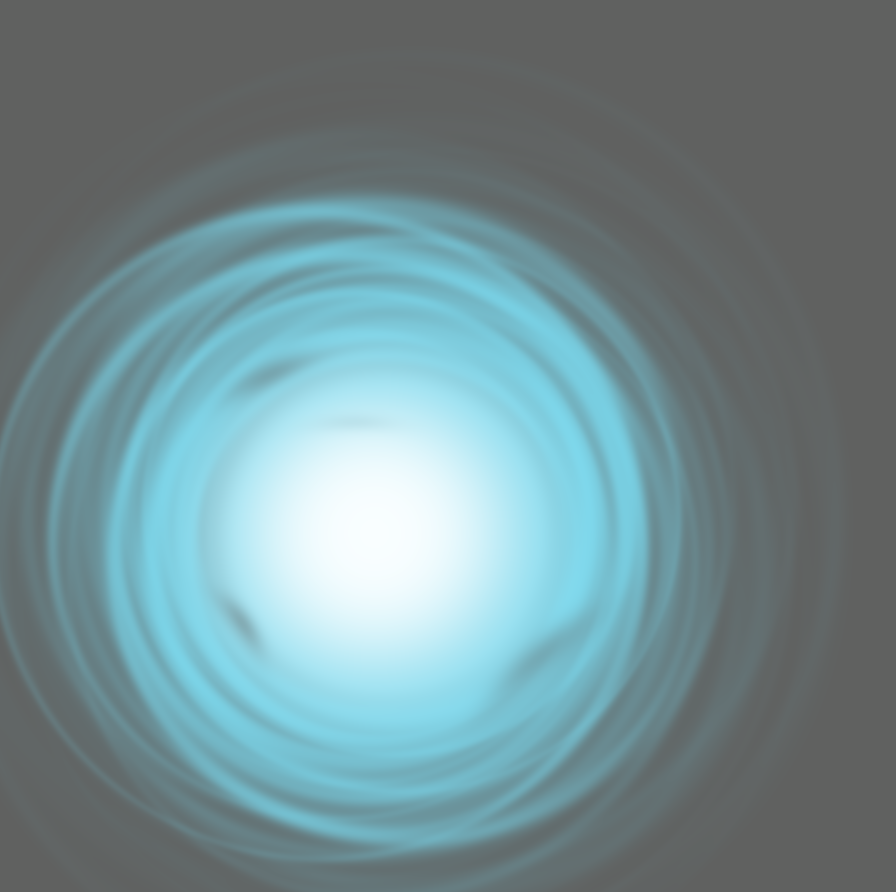
Give the GLSL for this background, as a Shadertoy shader.

```glsl
// A white-hot glow wrapped in thin cyan orbits on a grey field.
// Slightly displaced ellipses are screened over a soft halo, then the
// summed light is coloured from grey through cyan to white.

const vec2 CENTER = vec2(0.428, 0.402);
const vec3 GREY = vec3(0.376, 0.380, 0.376);
const vec3 CYAN = vec3(0.48, 0.86, 0.945);
const vec3 WHITE = vec3(0.975, 0.995, 1.0);
const int ORBITS = 38;
const float GOLDEN_ANGLE = 2.39996;

float hash(float n) {
    return fract(sin(n * 127.1 + 3.7) * 4375.85);
}

vec2 direction(float angle) {
    return vec2(cos(angle), sin(angle));
}

// Rotate a point into the frame whose x axis has the given angle.
vec2 toFrame(vec2 p, float angle) {
    vec2 axis = direction(angle);
    return vec2(dot(p, axis), dot(p, vec2(-axis.y, axis.x)));
}

float screenBlend(float a, float b) {
    return 1.0 - (1.0 - a) * (1.0 - b);
}

// Elliptic line with a faint inner veil; it thins and fades along its arc.
float orbit(vec2 p, float radius, float stretch, float angle, float width) {
    vec2 q = toFrame(p, angle);
    q *= vec2(1.0 + stretch, 1.0 - stretch);
    float len = max(length(q), 1e-4);
    float d = len - radius;
    float arc = 0.5 + 0.5 * q.x / len;
    float w = width * mix(0.65, 1.5, arc);
    float line = exp(-d * d / (w * w));
    float veil = 0.28 * exp(-abs(d) / 0.025) * smoothstep(w, -w, d);
    return (line + veil) * mix(0.25, 1.0, arc);
}

// Soft elongated spot, used for the dark slits around the core.
float slit(vec2 p, vec2 center, float angle, vec2 size) {
    vec2 q = toFrame(p - center, angle) / size;
    q.y += 0.25 * q.x * q.x;
    return exp(-dot(q, q));
}

// Scattered orbits, dimmer and more displaced as they grow.
float orbitSwarm(vec2 p) {
    float light = 0.0;
    for (int i = 0; i < ORBITS; i++) {
        float n = float(i);
        float t = (n + 0.5) / float(ORBITS);
        float radius = mix(0.205, 0.49, pow(t, 1.2));
        float turn = n * GOLDEN_ANGLE;
        vec2 shift = direction(turn) * mix(0.012, 0.055, t);
        float stretch = 0.055 * (hash(n) - 0.5);
        float width = mix(0.005, 0.012, hash(n + 50.0));
        float strength = 0.025 + 0.48 * smoothstep(0.44, 0.19, radius);
        float ring = orbit(p - shift, radius, stretch, turn * 1.7, width);
        light = screenBlend(light, strength * ring);
    }
    return light;
}

// Four brighter orbits that step inward and to the right.
float mainOrbits(vec2 p) {
    float light = 0.0;
    for (int i = 0; i < 4; i++) {
        float t = float(i) / 3.0;
        float radius = mix(0.364, 0.228, t);
        vec2 shift = vec2(mix(-0.073, 0.0, t), mix(-0.002, -0.008, t));
        float angle = mix(0.9, 3.8, t);
        float ring = orbit(p - shift, radius, 0.008, angle, 0.007);
        light = screenBlend(light, 0.43 * ring);
    }
    return light;
}

void mainImage(out vec4 fragColor, in vec2 fragCoord) {
    vec2 uv = fragCoord / iResolution.y;
    vec2 p = uv - CENTER;
    float r = length(p);

    // Halo, orbits and the filled disc
    float light = 0.62 * exp(-pow(r / 0.30, 4.0));
    light = screenBlend(light, orbitSwarm(p));
    light = screenBlend(light, mainOrbits(p));
    float disc = 1.0 - smoothstep(0.165, 0.225, length(p - vec2(0.008, -0.004)));
    light = screenBlend(light, 0.9 * disc);

    // White core, leaning left of the disc
    float core = exp(-pow(length(p - vec2(-0.008, 0.0)) / 0.165, 3.0));

    // Dark slits between the core and the inner orbits
    float shade = 0.42 * slit(uv, vec2(0.272, 0.302), -0.95, vec2(0.036, 0.012));
    shade += 0.40 * slit(uv, vec2(0.602, 0.262), 0.72, vec2(0.070, 0.017));
    shade += 0.42 * slit(uv, vec2(0.300, 0.580), 0.45, vec2(0.052, 0.014));
    shade += 0.16 * slit(uv, vec2(0.400, 0.526), 0.0, vec2(0.045, 0.010));
    light *= 1.0 - shade;
    core *= 1.0 - shade;

    vec3 color = mix(GREY, CYAN, light);
    color = mix(color, WHITE, core);
    fragColor = vec4(color, 1.0);
}
```
